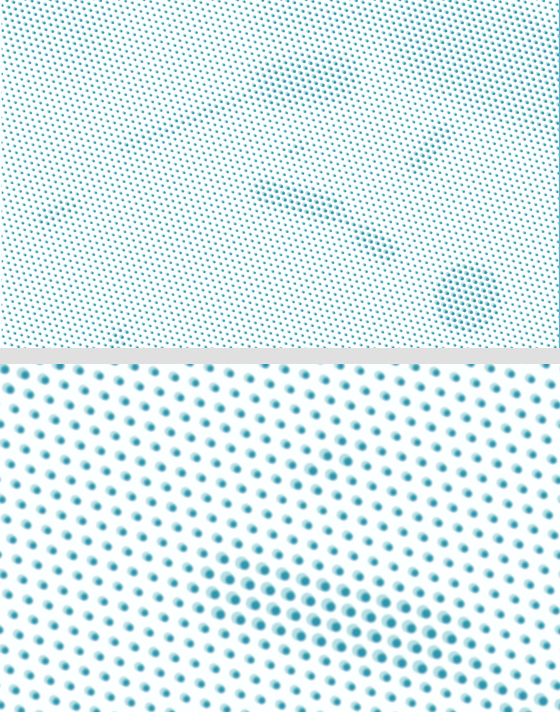
Top, the full canvas; bottom, a detail of the centre.
Reproduce this pattern procedurally as a WebGL 1 fragment shader.

```glsl
precision highp float;
// Slanted, staggered halftone of small soft teal dots on white. A tone field
// of soft capsules and gradient noise sets each dot's size; every dot shades
// smoothly from a pale upper left to a darker lower right.

uniform vec2 u_resolution;

const float DOTS_PER_HEIGHT = 50.0;
const float ROW_GAP = 0.866;
const float SLANT = 0.262;

const vec3 PAPER = vec3(0.99, 1.0, 1.0);
const vec3 PALE = vec3(0.71, 0.87, 0.89);
const vec3 TEAL = vec3(0.17, 0.61, 0.65);
const vec3 BLUE = vec3(0.19, 0.56, 0.70);

vec2 hashGradient(vec2 cell) {
  float angle = 6.2832 * fract(sin(dot(cell, vec2(127.1, 311.7))) * 43758.5);
  return vec2(cos(angle), sin(angle));
}

float gradientNoise(vec2 p) {
  vec2 i = floor(p);
  vec2 f = p - i;
  vec2 w = f * f * f * (f * (f * 6.0 - 15.0) + 10.0);
  float a = dot(hashGradient(i), f);
  float b = dot(hashGradient(i + vec2(1.0, 0.0)), f - vec2(1.0, 0.0));
  float c = dot(hashGradient(i + vec2(0.0, 1.0)), f - vec2(0.0, 1.0));
  float d = dot(hashGradient(i + 1.0), f - 1.0);
  return mix(mix(a, b, w.x), mix(c, d, w.x), w.y);
}

// Soft capsule from a to b: 1 inside, fading to 0 across the given softness
float patchTone(vec2 p, vec2 a, vec2 b, float radius, float softness) {
  vec2 ab = b - a;
  float t = clamp(dot(p - a, ab) / dot(ab, ab), 0.0, 1.0);
  float d = length(p - a - ab * t) - radius;
  return 1.0 - smoothstep(-softness, softness, d);
}

// Darkness from 0 to 1 at a point, in units of the canvas height
float toneAt(vec2 p) {
  // Broad, gentle shading along the top
  float tone = 0.38 * patchTone(p, vec2(0.0, 1.0), vec2(0.22, 0.92), 0.10, 0.12);
  tone = max(tone, 0.40 * patchTone(p, vec2(0.80, 0.95), vec2(1.10, 0.96), 0.06, 0.08));
  tone = max(tone, 0.58 * patchTone(p, vec2(1.26, 0.90), vec2(1.62, 0.74), 0.15, 0.06));
  tone = max(tone, 0.80 * patchTone(p, vec2(1.48, 0.96), vec2(1.62, 0.84), 0.03, 0.04));

  // Upper cluster with its trailing streak
  tone = max(tone, 0.72 * patchTone(p, vec2(0.79, 0.76), vec2(0.96, 0.78), 0.070, 0.04));
  tone = max(tone, 0.52 * patchTone(p, vec2(0.36, 0.58), vec2(0.72, 0.73), 0.018, 0.018));
  tone = max(tone, 0.72 * patchTone(p, vec2(1.20, 0.53), vec2(1.27, 0.62), 0.030, 0.020));

  // Compact dark patches
  tone = max(tone, 0.85 * patchTone(p, vec2(0.76, 0.45), vec2(0.95, 0.40), 0.038, 0.018));
  tone = max(tone, 0.65 * patchTone(p, vec2(0.97, 0.38), vec2(1.04, 0.34), 0.014, 0.012));
  tone = max(tone, 0.92 * patchTone(p, vec2(1.05, 0.32), vec2(1.11, 0.28), 0.034, 0.015));
  tone = max(tone, 0.95 * patchTone(p, vec2(1.34, 0.14), vec2(1.345, 0.15), 0.095, 0.012));
  tone = max(tone, 0.65 * patchTone(p, vec2(0.83, 0.56), vec2(0.87, 0.58), 0.014, 0.012));
  tone = max(tone, 0.65 * patchTone(p, vec2(0.13, 0.37), vec2(0.20, 0.41), 0.024, 0.018));
  tone = max(tone, 0.70 * patchTone(p, vec2(0.34, 0.01), vec2(0.345, 0.04), 0.025, 0.012));

  return clamp(tone + 0.10 * gradientNoise(p * 5.0), 0.0, 1.0);
}

float disc(vec2 p, float radius, float edge) {
  return 1.0 - smoothstep(-edge, edge, length(p) - radius);
}

vec3 halftone(vec2 p, float pixel) {
  // Rows run down to the right; every second row is shifted by half a step
  vec2 along = vec2(cos(SLANT), -sin(SLANT));
  vec2 across = vec2(sin(SLANT), cos(SLANT));
  vec2 grid = vec2(dot(p, along), dot(p, across)) * DOTS_PER_HEIGHT;
  float row = floor(grid.y / ROW_GAP + 0.5);
  float stagger = 0.5 * mod(row, 2.0);
  float column = floor(grid.x - stagger + 0.5);
  vec2 dotGrid = vec2(column + stagger, row * ROW_GAP);
  vec2 center = (along * dotGrid.x + across * dotGrid.y) / DOTS_PER_HEIGHT;
  vec2 local = (p - center) * DOTS_PER_HEIGHT;

  // Slight size differences between neighbouring dots
  float tone = toneAt(center);
  float radius = mix(0.215, 0.32, tone);
  radius += 0.02 * gradientNoise(vec2(column, row) * 0.73);
  float edge = max(0.7 * pixel * DOTS_PER_HEIGHT, 0.09);

  // Soft pale body, then a blurred core, teal above and blue below
  vec2 shift = radius * vec2(0.27, -0.18);
  float body = disc(local + shift, radius, edge);
  float core = disc(local - shift, radius * 0.70, edge * 1.3);
  float blueness = smoothstep(-radius, radius, -local.y - 0.3 * local.x);
  vec3 color = mix(PAPER, PALE, body);
  return mix(color, mix(TEAL, BLUE, blueness), core);
}

void main() {
  float pixel = 1.0 / u_resolution.y;
  float aspect = u_resolution.x * pixel;
  vec2 p = gl_FragCoord.xy * pixel;
  vec3 color = halftone(p, pixel);

  // White left margin and thin blue line at the right
  float margin = 1.0 - smoothstep(0.003, 0.003 + pixel, p.x);
  float rule = 1.0 - smoothstep(0.002, 0.002 + pixel, aspect - p.x);
  color = mix(color, PAPER, margin);
  color = mix(color, vec3(0.36, 0.70, 0.80), rule);
  gl_FragColor = vec4(color, 1.0);
}
```
